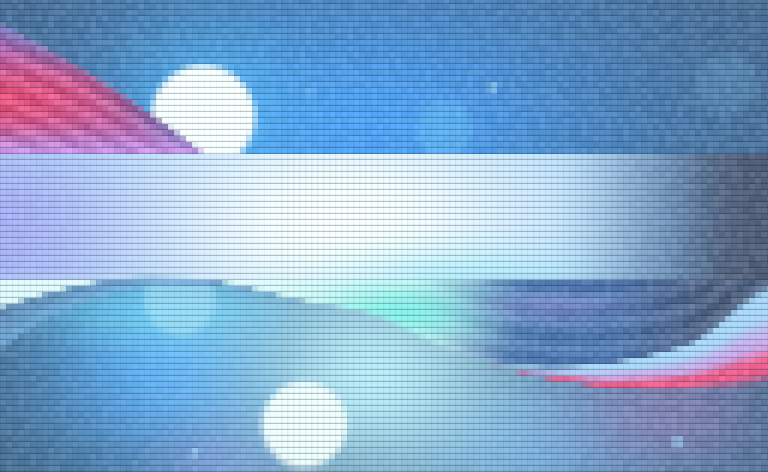
Write a Shadertoy shader that draws this background.

```glsl
// Soft blue waves, glowing discs and a pale band, built from a wall of tiny tiles.

const float ROWS = 78.67;

float hash(vec2 p) {
    return fract(sin(dot(p, vec2(41.3, 289.1))) * 43758.5);
}

// Soft elliptical light, 1 at its centre
float blob(vec2 p, vec2 centre, vec2 size) {
    vec2 d = (p - centre) / size;
    return exp(-dot(d, d));
}

float disc(vec2 p, vec2 centre, float radius) {
    return 1.0 - smoothstep(radius - 0.012, radius + 0.012, length(p - centre));
}

float spark(vec2 p, vec2 centre) {
    vec2 d = abs(p - centre);
    return 1.0 - smoothstep(0.008, 0.014, max(d.x, d.y));
}

// Height of the long wave that crosses the canvas
float waveHeight(float x) {
    float bump = (x - 0.8) / 0.12;
    return 0.317 + 0.095 * cos((x - 0.34) * 3.74)
         + 0.028 * exp(-bump * bump) + 0.06 * smoothstep(1.45, 1.63, x);
}

vec3 upperSky(vec2 p) {
    vec3 col = mix(vec3(0.31, 0.44, 0.58), vec3(0.33, 0.65, 0.97),
                   blob(p, vec2(0.78, 0.72), vec2(0.58, 0.33)));
    col = mix(col, vec3(0.35, 0.75, 0.98), 0.7 * blob(p, vec2(0.43, 0.752), vec2(0.19)));
    col = mix(col, vec3(0.45, 0.8, 0.97), 0.35 * disc(p, vec2(0.943, 0.725), 0.06));
    col = mix(col, vec3(0.42, 0.64, 0.8), 0.35 * disc(p, vec2(1.542, 0.82), 0.066));
    return mix(col, vec3(0.96, 1.0, 1.0), disc(p, vec2(0.43, 0.752), 0.11));
}

// Pink and violet sail at the upper left
vec3 addSail(vec3 col, vec2 p) {
    float edge = 0.953 - 0.5 * p.x - 0.32 * p.x * p.x;
    float depth = edge - p.y;
    float streak = 0.05 * sin(depth * 130.0 + p.x * 9.0);
    vec3 sail = mix(vec3(0.45, 0.48, 0.76), vec3(0.68, 0.45, 0.76), smoothstep(0.0, 0.07, depth));
    sail = mix(sail, vec3(0.9, 0.34, 0.5), blob(p, vec2(0.0, 0.79), vec2(0.3, 0.09)));
    sail = mix(sail, vec3(0.78, 0.6, 0.92), 1.0 - smoothstep(0.66, 0.74, p.y));
    return mix(col, sail + streak, smoothstep(-0.006, 0.012, depth));
}

vec3 paleBand(vec2 p) {
    vec3 col = mix(vec3(0.66, 0.83, 0.97), vec3(0.97, 1.0, 1.0),
                   blob(p, vec2(0.72, 0.53), vec2(0.46, 0.24)));
    col = mix(col, vec3(0.66, 0.69, 0.96), blob(p, vec2(-0.05, 0.52), vec2(0.3, 0.2)));
    col = mix(col, vec3(0.62, 0.93, 0.98), 0.6 * blob(p, vec2(0.98, 0.4), vec2(0.25, 0.07)));
    vec3 slate = mix(vec3(0.4, 0.53, 0.68), vec3(0.34, 0.39, 0.49), smoothstep(1.4, 1.6, p.x));
    return mix(col, slate, smoothstep(1.16, 1.52, p.x));
}

// Teal and slate folds resting on the wave
vec3 waveFolds(vec2 p, float above) {
    vec3 col = mix(vec3(0.86, 0.97, 0.98), vec3(0.34, 0.5, 0.72), smoothstep(0.85, 1.13, p.x));
    col = mix(col, vec3(0.47, 0.94, 0.9), 0.85 * blob(p, vec2(0.86, 0.34), vec2(0.17, 0.06)));
    col = mix(col, vec3(0.56, 0.58, 0.83), 0.6 * blob(p, vec2(1.16, 0.35), vec2(0.16, 0.03)));
    col = mix(col, vec3(0.34, 0.41, 0.53), smoothstep(1.25, 1.55, p.x));
    return col + 0.04 * sin(above * 120.0 + p.x * 8.0) * smoothstep(0.8, 1.2, p.x);
}

vec3 lowerSky(vec2 p) {
    vec3 col = mix(vec3(0.31, 0.45, 0.58), vec3(0.36, 0.68, 0.96),
                   blob(p, vec2(0.36, 0.22), vec2(0.27, 0.22)));
    col = mix(col, vec3(0.45, 0.84, 0.97), 0.8 * blob(p, vec2(0.36, 0.34), vec2(0.25, 0.08)));
    col = mix(col, vec3(0.5, 0.6, 0.86), 0.7 * blob(p, vec2(0.46, 0.0), vec2(0.13, 0.1)));
    col = mix(col, vec3(0.48, 0.72, 0.93), 0.8 * blob(p, vec2(1.13, 0.06), vec2(0.3, 0.17)));
    col = mix(col, vec3(0.72, 0.92, 0.97), blob(p, vec2(0.79, 0.2), vec2(0.3, 0.24)));
    col = mix(col, vec3(0.6, 0.53, 0.73), 0.65 * blob(p, vec2(1.42, 0.12), vec2(0.2, 0.12)));
    col = mix(col, vec3(0.7, 0.9, 0.97), 0.5 * disc(p, vec2(0.381, 0.364), 0.075));
    return mix(col, vec3(0.94, 1.0, 1.0), 0.95 * disc(p, vec2(0.646, 0.1), 0.091));
}

// Thin blue ribbon at the left, bright pink-edged one at the right
vec3 addRibbons(vec3 col, vec2 p, float wave) {
    float below = wave - p.y;
    float left = below / (0.085 * exp(-5.5 * p.x) + 0.004);
    float leftMask = smoothstep(-0.1, 0.1, left) * (1.0 - smoothstep(0.85, 1.1, left));
    col = mix(col, mix(vec3(0.4, 0.56, 0.73), vec3(0.5, 0.73, 0.91), left),
              0.8 * leftMask * (1.0 - smoothstep(0.4, 0.8, p.x)));

    float hem = 0.178 + 0.4 * (p.x - 1.38) * (p.x - 1.38);
    float right = below / max(wave - hem, 0.01);
    vec3 ribbon = mix(vec3(0.66, 0.84, 0.97), vec3(0.78, 0.68, 0.92), smoothstep(0.25, 0.6, right));
    ribbon = mix(ribbon, vec3(0.92, 0.38, 0.56), smoothstep(0.6, 0.85, right));
    float rightMask = smoothstep(-0.08, 0.08, right) * (1.0 - smoothstep(0.92, 1.12, right));
    return mix(col, ribbon, rightMask * smoothstep(1.0, 1.25, p.x));
}

vec3 scene(vec2 p) {
    float wave = waveHeight(p.x);
    vec3 col = addSail(upperSky(p), p);
    col = mix(col, paleBand(p), 1.0 - smoothstep(0.67, 0.68, p.y));
    col = mix(col, waveFolds(p, p.y - wave), 1.0 - smoothstep(0.4, 0.416, p.y));
    col = mix(col, lowerSky(p), 1.0 - smoothstep(-0.006, 0.006, p.y - wave));
    col = addRibbons(col, p, wave);
    float sparks = spark(p, vec2(1.048, 0.814)) + spark(p, vec2(0.413, 0.042))
                 + spark(p, vec2(1.44, 0.061)) + 0.5 * spark(p, vec2(0.657, 0.807));
    return mix(col, vec3(0.65, 0.84, 0.96), 0.55 * sparks);
}

void mainImage(out vec4 fragColor, in vec2 fragCoord) {
    vec2 p = fragCoord / iResolution.xy * vec2(1.63, 1.0);
    vec2 tile = floor(p * ROWS);
    vec2 inTile = fract(p * ROWS);
    vec3 col = scene((tile + 0.5) / ROWS);

    // Uneven tiles show most where the light is low
    float shade = 1.0 - smoothstep(0.4, 0.95, col.g);
    col += (hash(tile) - 0.5) * 0.07 * shade;

    // Dark joints: strong between rows, faint between columns
    float rowJoint = 1.0 - smoothstep(0.08, 0.32, inTile.y);
    float columnJoint = 1.0 - smoothstep(0.05, 0.3, inTile.x);
    col *= 1.02 - 0.24 * rowJoint - 0.06 * columnJoint;
    fragColor = vec4(clamp(col, 0.0, 1.0), 1.0);
}
```
